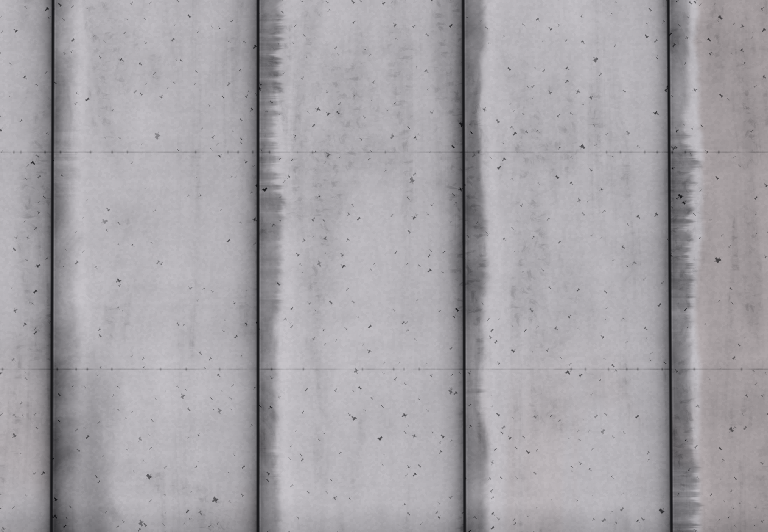
Reproduce this texture procedurally as a Shadertoy shader.

```glsl
// Weathered concrete wall: tall panels split by dark vertical joints and two hairline seams.
// Layered sines make clouds, streaks and stain outlines; cellular noise makes pits and grain.
// Darkness is summed per layer, then mapped from pale concrete to joint black.

const vec3 CONCRETE = vec3(0.775, 0.765, 0.785);
const vec3 JOINT_BLACK = vec3(0.09, 0.09, 0.10);
const vec3 WARM_TINT = vec3(1.015, 0.985, 0.97);

// Lengths are fractions of the canvas height.
const float PANEL_WIDTH = 0.387;
const float FIRST_JOINT = 0.098;
const float JOINT_HALF = 0.0023;
const float JOINT_LEAN = 0.004;
const float SEAM_GAP = 0.408;
const float FIRST_SEAM = 0.306;
const float SEAM_HALF = 0.0006;
const float STAIN_WIDTH = 0.038;
const float PIT_RARITY = 0.80;
const float SOOTY_PANEL = 0.0;
const float FILMED_PANEL = 3.0;

float hash(vec2 p) {
    vec3 q = fract(vec3(p.xyx) * 0.1031);
    q += dot(q, q.yzx + 33.33);
    return fract((q.x + q.y) * q.z);
}

// Warped, rotated sine layers, roughly -1 to 1.
float clouds(vec2 p) {
    const mat2 TURN = mat2(0.8, 0.6, -0.6, 0.8);
    float sum = 0.0, amp = 0.6;
    for (int i = 0; i < 6; i++) {
        p = TURN * p * 1.75 + 1.7;
        p += 0.7 * sin(p.yx * 0.9 + 0.8);
        sum += amp * sin(p.x) * cos(p.y);
        amp *= 0.62;
    }
    return sum;
}

// Cellular noise: offset to the nearest point (xy) and its random value (z).
vec3 cells(vec2 p) {
    vec2 home = floor(p);
    vec3 nearest = vec3(9.0, 9.0, 0.0);
    for (int j = -1; j <= 1; j++)
    for (int i = -1; i <= 1; i++) {
        vec2 c = home + vec2(i, j);
        vec2 toPoint = c + 0.15 + 0.7 * vec2(hash(c), hash(c + 41.7)) - p;
        if (dot(toPoint, toPoint) < dot(nearest.xy, nearest.xy))
            nearest = vec3(toPoint, hash(c + 17.3));
    }
    return nearest;
}

float band(float dist, float halfWidth, float soft) {
    return 1.0 - smoothstep(halfWidth - soft, halfWidth + soft, dist);
}

// Sparse small holes in three sizes, ragged and slightly oval.
float pits(vec2 p, float pixel) {
    float sum = 0.0, scale = 13.0;
    p += 0.0015 * sin(p.yx * 900.0);
    for (int i = 0; i < 3; i++) {
        vec3 c = cells(p * scale + float(i) * 19.0);
        float size = (0.0012 + 0.0026 * pow(fract(c.z * 37.0), 3.0)) / (1.0 + 0.4 * float(i));
        float dist = length(c.xy * mix(vec2(1.0, 0.6), vec2(0.6, 1.0), fract(c.z * 91.0))) / scale;
        float depth = 0.25 + 0.35 * fract(c.z * 53.0);
        sum += step(PIT_RARITY, c.z) * band(dist, size, 0.7 * pixel) * depth;
        scale *= 1.9;
    }
    return sum;
}

void mainImage(out vec4 fragColor, in vec2 fragCoord) {
    vec2 p = fragCoord / iResolution.y;
    float pixel = 1.0 / iResolution.y;

    // Panel index and distances to its two joints; the right joints lean slightly.
    float lean = JOINT_LEAN * (p.y - 0.5) * (1.0 - 2.0 * p.x);
    float across = (p.x - FIRST_JOINT - lean) / PANEL_WIDTH;
    float id = floor(across);
    float fromLeft = fract(across) * PANEL_WIDTH;
    float fromRight = PANEL_WIDTH - fromLeft;
    float sooty = 1.0 - step(0.5, abs(id - SOOTY_PANEL));
    float filmed = 1.0 - step(0.5, abs(id - FILMED_PANEL));
    vec2 q = p + vec2(id * 3.7, id * 5.3);

    // Concrete body: broad clouds, vertical runs, board lines, grain and worn specks.
    float broad = clouds(q * vec2(3.5, 2.0));
    float mottle = clouds(q * vec2(17.0, 11.0) + 4.0);
    float runs = clouds(q * vec2(19.0, 2.2) + 9.0);
    float boards = clouds(vec2(q.x * 2.0, q.y * 60.0));
    float grain = cells(q * vec2(190.0, 210.0)).z - 0.5;
    float dark = 0.085 + 0.035 * broad + 0.026 * mottle + 0.03 * runs + 0.010 * boards + 0.04 * grain;
    float worn = smoothstep(0.0, 0.9, runs + 0.6 * broad + 0.4 * mottle);
    dark += worn * (0.035 + 0.10 * smoothstep(0.1, 0.9, clouds(q * vec2(70.0, 95.0))));

    // Ragged stain right of each joint, combed by fine horizontal streaks.
    float streak = clouds(vec2(q.x * 5.0, q.y * 95.0) + 2.0);
    float combed = smoothstep(-0.1, 0.5, clouds(vec2(id * 2.3, q.y * 2.5)));
    float edge = STAIN_WIDTH + 0.013 * clouds(vec2(id * 7.1, q.y * 4.5))
               + 0.005 * mottle + 0.012 * streak * combed;
    float stain = band(fromLeft, edge, mix(0.009, 0.03, sooty));
    dark += stain * (0.22 + 0.08 * mottle + 0.09 * streak * combed);
    dark -= 0.05 * band(abs(fromLeft - edge - 0.018), 0.012, 0.012);

    // Smooth grime hugging both sides of the joint.
    dark += 0.30 * exp(-fromLeft / 0.013);
    dark += (0.42 + 0.10 * broad) * exp(-fromRight / 0.017) + 0.09 * exp(-fromRight / 0.06);

    // Soot at the foot of one panel, damp along the base, film over another.
    dark += 0.24 * sooty * band(p.y + 0.08 * broad, 0.24, 0.15) * band(fromLeft + 0.02 * mottle, 0.10, 0.03);
    dark += 0.14 * band(p.y + 0.02 * mottle, 0.025, 0.035);
    float film = filmed * smoothstep(-0.008, 0.008, fromLeft - 0.06 - 0.013 * clouds(vec2(3.0, p.y * 4.0)));
    dark += 0.13 * film;

    // Broken hairline seams with small tie marks.
    float seamDist = abs(fract((p.y - FIRST_SEAM) / SEAM_GAP + 0.5) - 0.5) * SEAM_GAP;
    float ink = 0.20 + 0.20 * clouds(vec2(p.x * 28.0, id));
    dark += max(ink, 0.04) * band(seamDist, SEAM_HALF, pixel);
    vec3 mark = cells(vec2(p.x * 32.0, floor(p.y * 2.0) + 0.5));
    dark += 0.28 * step(0.5, mark.z) * band(length(vec2(mark.x / 32.0, seamDist * 0.6)), 0.0013, pixel);

    dark += pits(q, pixel);

    // Joint core, with a thin grey lip on its right side.
    dark -= 0.12 * band(abs(fromLeft - JOINT_HALF - 0.002), 0.001, pixel);
    dark = mix(dark, 1.0, band(min(fromLeft, fromRight), JOINT_HALF, pixel));

    float warmth = max(film, 0.5 * smoothstep(0.1, 0.6, broad) * band(p.y, 0.3, 0.15));
    vec3 color = mix(CONCRETE, JOINT_BLACK, clamp(dark, 0.0, 1.0));
    fragColor = vec4(color * mix(vec3(1.0), WARM_TINT, warmth), 1.0);
}
```
